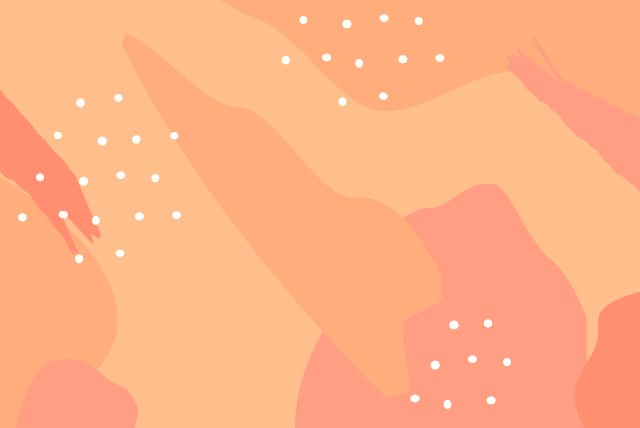
This background is drawn by a WebGL 1 fragment shader. Its source:

```glsl
precision highp float;
// Flat organic blobs, two dry brush strokes and patches of white dots in warm peach tones.
// Outlines are sums of smooth ramps and power curves; the dots come from a staggered,
// jittered grid. A small sample grid per pixel smooths every edge.
uniform vec2 u_resolution;

// Space is 7.68 wide and 5.12 high, with y pointing down.
const vec2 SPAN = vec2(7.68, 5.12);

float ramp(float from, float to, float height, float x) {
  return height * smoothstep(from, to, x);
}

// Zero below the start, then a power curve.
float bend(float x, float power) {
  return pow(max(x, 0.0), power);
}

bool upperWave(vec2 p) {
  float edge = ramp(2.5, 3.1, 0.24, p.x) + ramp(2.95, 4.6, 1.12, p.x)
             - ramp(4.65, 6.15, 0.47, p.x) + ramp(6.1, 7.7, 1.1, p.x);
  return p.y < edge - 0.03;
}

bool leftHill(vec2 p) {
  float d = p.y - 3.85;
  return p.x < 1.41 - d * d * (d > 0.0 ? 0.75 : 0.47);
}

bool mound(vec2 p) {
  float top = 2.62 - ramp(4.75, 5.1, 0.13, p.x) - ramp(5.15, 5.8, 0.29, p.x)
            + ramp(5.9, 6.6, 0.82, p.x) + 1.9 * bend(p.x - 6.4, 2.0);
  float left = 3.54 + min(0.25 * bend(5.12 - p.y, 2.0), 1.0);
  return p.y > top && p.x > left && p.x < 7.04;
}

bool leaf(vec2 p) {
  float top = 0.355 + ramp(1.3, 2.9, 0.93, p.x) + ramp(2.85, 4.25, 1.08, p.x)
            + 1.04 * bend(p.x - 4.35, 2.0);
  float bow = p.y - 2.6;
  float left = 1.9 + 0.7456 * (p.y - 1.37) + 0.06 * (bow * bow - 1.2)
             + 0.1 - ramp(0.38, 0.55, 0.1, p.y);
  float right = 5.3 - ramp(3.56, 3.88, 0.46, p.y) + ramp(4.0, 4.6, 0.07, p.y)
              - ramp(4.68, 4.78, 0.3, p.y);
  return p.y > top && p.x > left && p.x < right;
}

bool lowerPebble(vec2 p) {
  float top = 4.3 + 3.6 * bend(0.8 - p.x, 3.0) + ramp(0.9, 1.5, 0.32, p.x)
            + 5.0 * bend(p.x - 1.43, 2.0);
  return p.y > top && p.x < 1.66 - ramp(4.9, 5.12, 0.04, p.y);
}

bool cornerBlob(vec2 p) {
  float left = 7.175 - ramp(4.0, 4.7, 0.28, p.y) + 0.7 * bend(p.y - 4.7, 2.0)
             + 7.3 * bend(3.9 - p.y, 3.0);
  return p.y > 3.48 && p.x > left;
}

// Ragged stroke end: a wedge split opening from the fork, and uneven bristles.
bool bristles(vec2 p, vec2 fork, vec2 dir, float reach) {
  vec2 q = p - fork;
  float along = dot(q, dir);
  float across = dot(q, vec2(dir.y, -dir.x));
  float teeth = 0.05 * sin(38.0 * across) + 0.03 * sin(90.0 * across);
  bool split = along > 0.0 && abs(across + 0.06 * along) < 0.17 * along;
  return along < reach + teeth && !split;
}

bool leftStroke(vec2 p) {
  float ripple = 0.012 * sin(23.0 * p.x) * sin(9.0 * p.x + 1.0);
  float top = 1.07 + 1.13 * p.x + 1.2 * bend(p.x - 0.9, 1.0);
  float bottom = 2.05 + 0.65 * p.x + 0.55 * p.x * p.x;
  return p.y > top + ripple && p.y < bottom + 2.0 * ripple
      && bristles(p, vec2(0.7, 2.48), vec2(0.6, 0.8), 0.57);
}

bool rightStroke(vec2 p) {
  float ripple = 0.02 * sin(13.0 * p.x) + 0.008 * sin(41.0 * p.x);
  float top = 0.95 + 0.5 * (p.x - 6.75) - bend(6.75 - p.x, 1.0);
  float bottom = 0.84 + 0.93 * (p.x - 6.1);
  return p.y > top && p.y < bottom + ripple
      && bristles(p, vec2(6.7, 0.98), vec2(-0.7, -0.714), 0.6);
}

// Staggered dots kept inside an ellipse.
bool dots(vec2 p, vec2 middle, vec2 radii) {
  float row = floor((p.y - 2.6) / 0.47 + 0.5);
  float start = 0.27 + 0.25 * mod(row, 2.0);
  float column = floor((p.x - start) / 0.46 + 0.5);
  vec2 site = vec2(start + 0.46 * column, 2.6 + 0.47 * row);
  vec2 jitter = 0.04 * sin(vec2(2.3, 4.1) * column + vec2(1.7, 2.9) * row);
  vec2 size = vec2(0.052, 0.049) + 0.12 * jitter;
  return length((site - middle) / radii) < 1.0 && length((p - site - jitter) / size) < 1.0;
}

vec3 scene(vec2 p) {
  vec3 peach = vec3(1.0, 0.68, 0.49);
  vec3 pink = vec3(1.0, 0.62, 0.51);
  vec3 coral = vec3(1.0, 0.56, 0.44);
  vec3 color = vec3(1.0, 0.75, 0.55);
  if (upperWave(p) || leftHill(p)) color = peach;
  if (mound(p) || rightStroke(p) || lowerPebble(p)) color = pink;
  if (leaf(p)) color = peach;
  if (cornerBlob(p) || leftStroke(p)) color = coral;
  vec2 wide = vec2(1.05, 1.1);
  if (dots(p, vec2(1.2, 2.2), wide) || dots(p - vec2(3.16, -1.88), vec2(1.2, 2.2), wide)
      || dots(p - vec2(4.22, 2.2), vec2(1.33, 2.2), vec2(0.75))) color = vec3(1.0, 1.0, 0.99);
  return color;
}

void main() {
  vec3 sum = vec3(0.0);
  for (int i = 0; i < 9; i++) {
    vec2 offset = (vec2(mod(float(i), 3.0), floor(float(i) / 3.0)) - 1.0) / 3.0;
    vec2 uv = (gl_FragCoord.xy + offset) / u_resolution;
    sum += scene(vec2(uv.x, 1.0 - uv.y) * SPAN);
  }
  gl_FragColor = vec4(sum / 9.0, 1.0);
}
```
